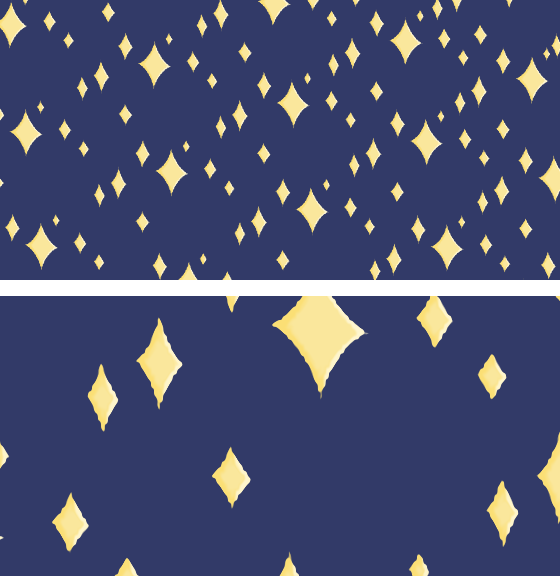
Top, the full canvas; bottom, a detail of the centre.
A Shadertoy shader for this pattern:

```glsl
const float UNITS = 384.0; // design units per canvas height

const vec3 NIGHT  = vec3(0.197, 0.228, 0.408);
const vec3 GOLD   = vec3(0.985, 0.875, 0.46);
const vec3 BUTTER = vec3(0.98, 0.905, 0.61);
const vec3 CREAM  = vec3(1.0, 0.98, 0.88);

float hash(float n) {
    return fract(sin(n * 12.9898) * 43758.5453);
}

// Approximate signed distance to a concave four-pointed star
float starDistance(vec2 p, vec2 radii, float power) {
    vec2 q = sqrt(p * p + 0.3);
    vec2 term = pow(q / radii, vec2(power));
    vec2 slope = power * term / q;
    return (term.x + term.y - 1.0) / length(slope);
}

// Lays one shaded star over the colour below it
vec3 paintStar(vec3 below, vec2 p, vec2 radii, float seed, float pixel) {
    // Hand-drawn lean, sloping arms and uneven outline
    float lean = 0.08 * (hash(seed) - 0.5);
    vec2 q = vec2(p.x + lean * p.y, p.y - 0.09 * p.x);
    q.x += 0.02 * q.y * q.y / radii.y;
    float power = mix(0.84, 0.69, smoothstep(10.0, 30.0, radii.y));
    float d = starDistance(q, radii * 1.06, power);
    d += 0.25 * sin(p.y * 1.1 + 2.0 * sin(p.x * 0.9 + seed));

    // Golden rim, pale core and a light edge on the right
    float depth = -d;
    float core = smoothstep(0.8, 3.2, depth + 0.08 * q.x);
    vec3 tint = mix(GOLD, BUTTER, core);
    float lit = smoothstep(0.5, 2.5, q.x) * (1.0 - smoothstep(1.0, 2.4, depth));
    tint = mix(tint, CREAM, 0.8 * lit);

    float cover = 1.0 - smoothstep(-0.6 * pixel, 0.6 * pixel, d);
    return mix(below, tint, cover);
}

// Anchor of a cluster on a slightly curved slanted lattice
vec2 latticePoint(vec2 cell) {
    vec2 straight = cell.x * vec2(186.5, 53.0) + cell.y * vec2(26.0, 142.5);
    vec2 bend = cell.x * cell.x * vec2(-3.5, -0.75)
              + cell.y * cell.y * vec2(0.0, 3.5)
              + cell.x * cell.y * vec2(2.5, -1.2);
    return vec2(402.0, 143.0) + straight + bend;
}

// Position along the arch of small stars, t from -2.5 to 2.5
vec2 archPoint(float t) {
    float x = 89.0 * sign(t) * pow(abs(t) / 2.5, 0.68) - 10.0;
    float y = -54.0 + 51.0 * abs(t) - 7.5 * t * t - 10.0 * sin(1.05 * t);
    return vec2(x, y);
}

// Half width and half height of the small stars in the arch
vec2 archRadii(float index, float t) {
    float height = 15.2 - 3.8 * sign(t) + 3.3 * sin(2.094 * index - 1.0);
    return height * vec2(0.45 + 0.035 * index, 1.0);
}

// One large star, an arch of small ones and a single one below
vec3 paintCluster(vec3 colour, vec2 p, float seed, float pixel) {
    colour = paintStar(colour, p, vec2(22.0, 32.0), seed, pixel);
    colour = paintStar(colour, p - vec2(-40.0, 68.0), vec2(9.0, 14.0), seed + 1.0, pixel);
    for (int k = 0; k < 6; k++) {
        float index = float(k);
        float t = index - 2.5;
        colour = paintStar(colour, p - archPoint(t), archRadii(index, t),
                           seed + 2.0 + index, pixel);
    }
    return colour;
}

void mainImage(out vec4 fragColor, in vec2 fragCoord) {
    float pixel = UNITS / iResolution.y;
    vec2 p = vec2(fragCoord.x, iResolution.y - fragCoord.y) * pixel;

    vec3 colour = NIGHT;
    for (int i = -3; i <= 3; i++) {
        for (int j = -3; j <= 3; j++) {
            vec2 cell = vec2(i, j);
            vec2 local = p - latticePoint(cell);
            if (length(local) > 140.0) continue;
            float seed = 17.0 * cell.x + 131.0 * cell.y;
            colour = paintCluster(colour, local, seed, pixel);
        }
    }
    fragColor = vec4(colour, 1.0);
}
```
